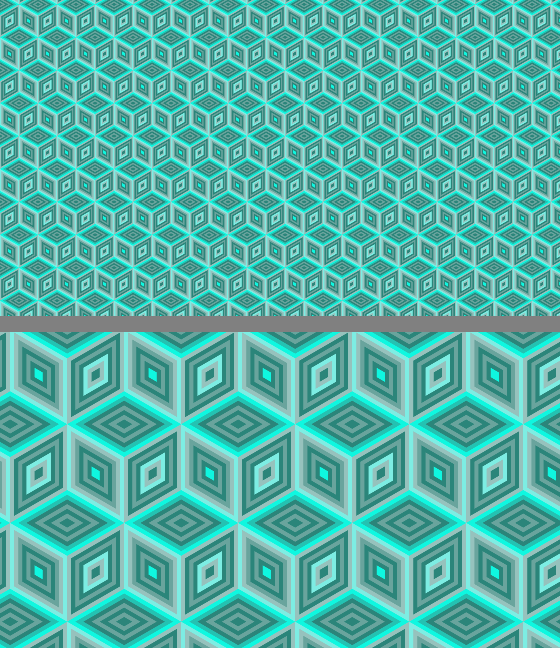
Top, the full canvas; bottom, a detail of the centre.
Reproduce this pattern procedurally as a WebGL 2 fragment shader.

```glsl
#version 300 es
precision highp float;
// Tumbling-block wallpaper: a hexagonal lattice of cubes, each cube made of
// three rhombic faces filled with seven concentric rhombic bands.
// Faces are one rhombus distance turned by thirds; edges are supersampled.
uniform vec2 u_resolution;
out vec4 fragColor;

const float ROOT3 = 1.7320508;

const vec3 DARK = vec3(0.17, 0.52, 0.48);
const vec3 MID = vec3(0.41, 0.645, 0.615);
const vec3 LIGHT = vec3(0.59, 0.76, 0.74);
const vec3 PALE = vec3(0.49, 0.93, 0.89);
const vec3 BRIGHT = vec3(0.06, 0.97, 0.88);
const vec3 TEAL = vec3(0.14, 0.76, 0.70);

// Bands from the centre outwards: top, left and right face
const vec3 BANDS[21] = vec3[21](
  DARK, MID, DARK, MID, DARK, TEAL, BRIGHT,
  BRIGHT, DARK, MID, DARK, MID, LIGHT, PALE,
  DARK, LIGHT, PALE, DARK, MID, DARK, LIGHT
);

// Offset from the nearest cube centre, for cubes of unit side
vec2 cubeOffset(vec2 p) {
  vec2 cell = vec2(ROOT3, 3.0);
  vec2 a = mod(p + 0.5 * cell, cell) - 0.5 * cell;
  vec2 b = mod(p, cell) - 0.5 * cell;
  return dot(a, a) < dot(b, b) ? a : b;
}

// 0 at the middle of the top face, 1 on its outline
float rhombus(vec2 q) {
  return abs(q.x) * 2.0 / ROOT3 + abs(q.y - 0.5) * 2.0;
}

vec3 cubes(vec2 p) {
  vec2 q = cubeOffset(p);
  float nearest = 2.0;
  int face = 0;
  for (int k = 0; k < 3; k++) {
    float angle = float(k) * 2.0943951;
    float c = cos(angle), s = sin(angle);
    float t = rhombus(vec2(c * q.x + s * q.y, c * q.y - s * q.x));
    if (t < nearest) {
      nearest = t;
      face = k;
    }
  }
  return BANDS[face * 7 + min(int(nearest * 7.0), 6)];
}

void main() {
  // Average a 5 x 5 grid over the core of each pixel, for crisp smooth edges
  vec3 sum = vec3(0.0);
  for (int i = 0; i < 25; i++) {
    vec2 jitter = ((vec2(i % 5, i / 5) + 0.5) / 5.0 - 0.5) * 0.6;
    vec2 p = (gl_FragCoord.xy + jitter) / u_resolution.y * 14.4;
    sum += cubes(p - vec2(0.5 * ROOT3, 0.2));
  }
  fragColor = vec4(sum / 25.0, 1.0);
}
```
